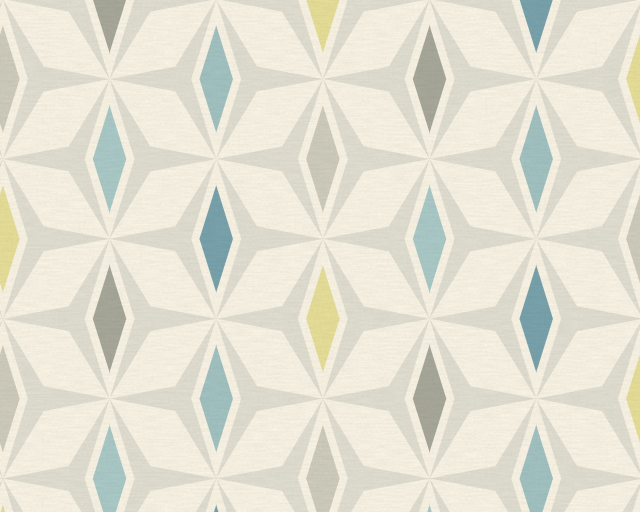
Reproduce this pattern procedurally as a Shadertoy shader.

```glsl
// Retro lattice of four-pointed stars holding coloured diamonds on woven cream paper.

vec2 gradientAt(vec2 cell) {
    vec3 h = fract(cell.xyx * vec3(0.1031, 0.1030, 0.0973));
    h += dot(h, h.yzx + 33.33);
    float angle = 6.2832 * fract((h.x + h.y) * h.z);
    return vec2(cos(angle), sin(angle));
}

float gradientNoise(vec2 p) {
    vec2 i = floor(p), f = p - i;
    vec2 w = f * f * f * (f * (f * 6.0 - 15.0) + 10.0);
    float a = dot(gradientAt(i), f);
    float b = dot(gradientAt(i + vec2(1, 0)), f - vec2(1, 0));
    float c = dot(gradientAt(i + vec2(0, 1)), f - vec2(0, 1));
    float d = dot(gradientAt(i + vec2(1, 1)), f - vec2(1, 1));
    return mix(mix(a, b, w.x), mix(c, d, w.x), w.y);
}

// Signed distance to the line through a and b, positive away from the origin
float lineDistance(vec2 p, vec2 a, vec2 b) {
    return dot(p - a, normalize(vec2(a.y - b.y, b.x - a.x)));
}

// Three column families, each alternating between two colours
vec3 diamondColour(vec2 id) {
    float family = mod(id.x, 3.0);
    bool first = mod(id.y - floor(id.x / 3.0), 4.0) < 1.5;
    if (family < 0.5) return first ? vec3(0.79, 0.78, 0.72) : vec3(0.88, 0.85, 0.58);
    if (family < 1.5) return first ? vec3(0.64, 0.64, 0.59) : vec3(0.65, 0.77, 0.76);
    return first ? vec3(0.62, 0.74, 0.74) : vec3(0.46, 0.62, 0.66);
}

void mainImage(out vec4 fragColor, in vec2 fragCoord) {
    // Six column pitches across, y running down from the top
    float pixel = 6.0 / iResolution.x;
    vec2 p = vec2(fragCoord.x, iResolution.y - fragCoord.y) * pixel;
    vec2 halfCell = vec2(1.0, 0.749);

    // Rhombic cells: square cells in the diagonal axes
    vec2 q = (p - vec2(0.027, -0.008)) / halfCell;
    vec2 diagonal = 2.0 * floor(vec2(q.x + q.y, q.x - q.y) * 0.5) + 1.0;
    vec2 id = vec2(diagonal.x + diagonal.y, diagonal.x - diagonal.y) * 0.5;
    vec2 local = abs(q - id) * halfCell;

    // Concave star, its cream opening, and the diamond inside
    vec2 top = vec2(0.0, halfCell.y), side = vec2(halfCell.x, 0.0);
    vec2 notch = vec2(0.383, 0.117);
    float star = min(lineDistance(local, top, notch), lineDistance(local, notch, side));
    float opening = lineDistance(local, top, vec2(0.234, 0.0));
    float diamond = lineDistance(local, vec2(0.0, 0.502), vec2(0.157, 0.0));

    vec3 cream = vec3(0.95, 0.93, 0.87);
    vec3 colour = mix(cream, vec3(0.86, 0.85, 0.80), clamp(0.5 - star / pixel, 0.0, 1.0));
    colour = mix(colour, cream, clamp(0.5 - opening / pixel, 0.0, 1.0));
    colour = mix(colour, diamondColour(id), clamp(0.5 - diamond / pixel, 0.0, 1.0));

    // Horizontal threads and fine grain
    float weave = gradientNoise(p * vec2(6.0, 52.0));
    float grain = gradientNoise(p * vec2(38.0, 60.0) + 17.3);
    colour *= 1.0 + 0.03 * weave + 0.025 * grain;

    fragColor = vec4(colour, 1.0);
}
```
